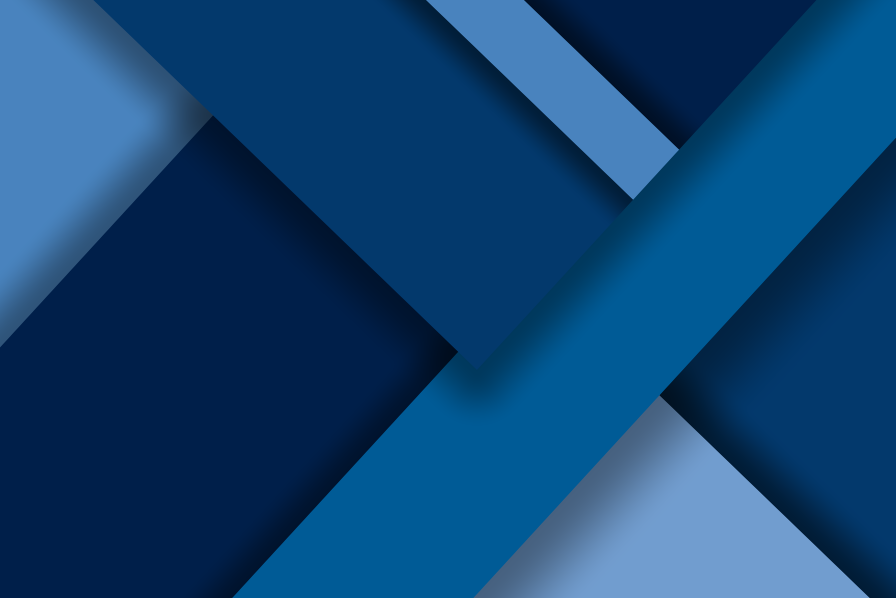
Give the GLSL for this background, as a Shadertoy shader.

```glsl
const vec3 NAVY   = vec3(0.000, 0.122, 0.290);
const vec3 MID    = vec3(0.010, 0.222, 0.424);
const vec3 BRIGHT = vec3(0.000, 0.357, 0.590);
const vec3 SKY    = vec3(0.285, 0.515, 0.745);
const vec3 PALE   = vec3(0.445, 0.615, 0.810);

// Unit normals of the rising and falling edges
const vec2 RISING_NORMAL  = vec2(0.7363, -0.6767);
const vec2 FALLING_NORMAL = vec2(0.6937, 0.7203);

// Edge offsets along the normals, in canvas heights
const float NAVY_EDGE = -0.2835;
const vec2  BAND      = vec2(0.2862, 0.5835);
const float UNDERLAP  = 0.5;
const float TILE_END  = 0.3297;
const float TILE_SIDE = 0.8287;
const vec2  STRIP     = vec2(1.2150, 1.3287);
const float PALE_EDGE = 1.0100;

// Lays a sheet of paper over the colour, after its soft shadow
void place(inout vec3 col, float d, vec3 paper, float blur, float strength) {
    float pixel = 1.0 / iResolution.y;
    col *= 1.0 - strength * (1.0 - smoothstep(0.0, blur, d));
    col = mix(paper, col, smoothstep(-0.6 * pixel, 0.6 * pixel, d));
}

void mainImage(out vec4 fragColor, in vec2 fragCoord) {
    vec2 p = fragCoord / iResolution.xy * vec2(1.5, 1.0);
    float rise = dot(p, RISING_NORMAL);
    float fall = dot(p, FALLING_NORMAL);

    // Lower sheets
    vec3 col = SKY;
    place(col, NAVY_EDGE - rise, NAVY, 0.09, 0.36);
    place(col, UNDERLAP - rise, MID, 0.01, 0.0);
    place(col, max(fall - PALE_EDGE, UNDERLAP - rise), PALE, 0.09, 0.50);

    // Broad diagonal band
    float bandBlur = rise < UNDERLAP ? 0.07 : 0.14;
    place(col, max(BAND.x - rise, rise - BAND.y), BRIGHT, bandBlur, 0.38);

    // Top tile with its inlaid strip
    vec3 tile = MID;
    place(tile, STRIP.y - fall, NAVY, 0.01, 0.0);
    place(tile, max(STRIP.x - fall, fall - STRIP.y), SKY, 0.065, 0.48);

    vec2 beyond = vec2(rise - TILE_END, TILE_SIDE - fall);
    float tileDist = length(max(beyond, 0.0)) + min(max(beyond.x, beyond.y), 0.0);
    place(col, tileDist, tile, 0.10, 0.38);

    fragColor = vec4(col, 1.0);
}
```
